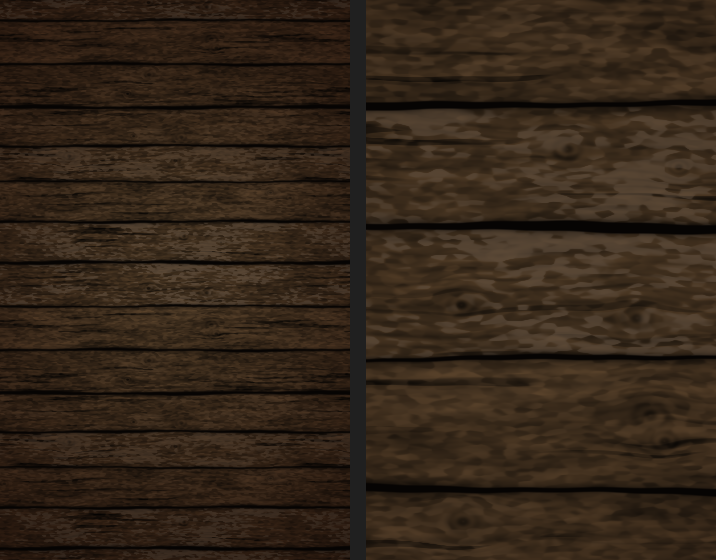
Left: the whole. Right: its middle third, enlarged.
A WebGL 2 fragment shader for this texture:

```glsl
#version 300 es
precision highp float;

uniform vec2 u_resolution;
out vec4 fragColor;

const float TAU = 6.2831853;

// Layout, with the canvas height as 1; the square tile holds seven planks
const float TILE_SIZE = 0.5104;
const float TILE_TOP = 0.0365;
const int PLANKS = 7;
const float PLANK_EDGES[8] = float[](0.0, 0.153, 0.304, 0.439, 0.564, 0.704, 0.847, 1.0);
const float PLANK_WEAR[7] = float[](0.1, 0.15, 0.25, 0.6, 0.2, 0.85, 0.95);
const float SEAM_HALF_WIDTH = 0.0036;
const float SEAM_SHADOW = 0.004;

// Colours
const vec3 WOOD_CENTRE = vec3(0.246, 0.182, 0.115);
const vec3 WOOD_EDGE = vec3(0.135, 0.073, 0.041);
const vec3 WORN_GREY = vec3(0.37, 0.315, 0.265);
const vec3 SEAM_COLOUR = vec3(0.025, 0.015, 0.010);

// Surface
const vec2 GLOW_FALLOFF = vec2(2.3, 4.6);
const float FIBRE_DEPTH = 0.36;
const float FINE_DEPTH = 0.46;
const float BLOTCH_DEPTH = 0.26;
const float RING_DEPTH = 0.16;
const float CRACK_DEPTH = 0.42;
const float KNOT_DEPTH = 0.32;
const float WEAR_AMOUNT = 0.5;

vec2 hash2(vec2 p) {
    vec3 q = fract(p.xyx * vec3(0.1031, 0.1030, 0.0973));
    q += dot(q, q.yzx + 33.33);
    return fract((q.xx + q.yz) * q.zy);
}

// Smooth cellular noise that wraps across the tile in x
float cells(vec2 p, vec2 scale, float seed) {
    p *= scale;
    vec2 base = floor(p);
    float total = 0.0, weights = 0.0;
    for (int j = -1; j <= 1; j++)
    for (int i = -1; i <= 1; i++) {
        vec2 cell = base + vec2(i, j);
        vec2 id = vec2(mod(cell.x, scale.x), cell.y) + seed;
        vec2 offset = cell + hash2(id) - p;
        float weight = exp(-6.0 * dot(offset, offset));
        total += weight * hash2(id + 57.0).x;
        weights += weight;
    }
    return total / weights;
}

// Layered sines that bend each seam
float seamBend(float x, float k) {
    return 0.0022 * sin(TAU * x + k * 2.4) + 0.0011 * sin(TAU * 3.0 * x + k * 4.1)
         + 0.0005 * sin(TAU * 11.0 * x + k * 1.7);
}

void main() {
    vec2 uv = gl_FragCoord.xy / u_resolution;
    vec2 p = vec2(gl_FragCoord.x / u_resolution.y, 1.0 - uv.y);
    vec2 tile = fract((p - vec2(0.0, TILE_TOP)) / TILE_SIZE);
    float pixel = 1.0 / (u_resolution.y * TILE_SIZE);

    // Nearest seam and the plank below it
    int plank = PLANKS - 1;
    float seam = 1.0;
    for (int k = 0; k <= PLANKS; k++) {
        float id = float(k % PLANKS);
        float d = tile.y - PLANK_EDGES[k] - seamBend(tile.x, id);
        if (d > 0.0) plank = k % PLANKS;
        float width = SEAM_HALF_WIDTH * (1.0 - 0.35 * cos(id * TAU / 4.0))
                    * (1.0 + 0.3 * sin(TAU * 2.0 * tile.x + id * 3.0));
        seam = min(seam, abs(d) - width);
    }
    float seed = float(plank) * 19.0 + 3.0;
    float wear = PLANK_WEAR[plank];

    // Knots spread the grain around them
    vec2 grain = tile;
    float knots = 0.0;
    for (int i = 0; i < 2; i++) {
        vec2 place = hash2(vec2(seed, float(i) * 7.0 + 2.0));
        float size = mix(0.008, 0.017, hash2(place * 91.0).x);
        float y = mix(PLANK_EDGES[plank], PLANK_EDGES[plank + 1], 0.2 + 0.6 * place.y);
        vec2 q = vec2(fract(tile.x - place.x + 0.5) - 0.5, tile.y - y);
        float r = length(q * vec2(0.75, 1.0)) / size;
        grain.y -= 0.6 * q.y * exp(-0.25 * r * r);
        knots += exp(-r * r) * (0.4 + 0.4 * sin(r * 9.0)) + 0.6 * exp(-9.0 * r * r);
    }
    grain.y += 0.003 * sin(TAU * grain.x + seed) + 0.0015 * sin(TAU * 3.0 * grain.x + seed * 2.0)
             + 0.0006 * sin(TAU * 9.0 * grain.x + seed);

    // Fibres, growth lines and narrow cracks along the grain
    float blotch = cells(grain, vec2(7.0, 26.0), seed);
    float fibre = cells(grain, vec2(12.0, 95.0), seed);
    float fine = cells(grain, vec2(70.0, 190.0), seed);
    float figure = cells(grain, vec2(3.0, 14.0), seed + 5.0);
    float streak = cells(grain, vec2(5.0, 125.0), seed + 11.0);
    float rings = pow(0.5 + 0.5 * sin(TAU * (grain.y * 55.0 + 3.0 * figure)), 3.0);
    float crack = (1.0 - smoothstep(0.14, 0.30, streak)) * smoothstep(0.3, 0.65, figure);
    float tone = FIBRE_DEPTH * (fibre - 0.5) + FINE_DEPTH * (fine - 0.5)
               + BLOTCH_DEPTH * (blotch - 0.5) - RING_DEPTH * (rings - 0.3) * (0.5 + 0.5 * wear)
               - CRACK_DEPTH * crack - KNOT_DEPTH * knots;

    // Central glow, worn flecks and dark seams
    vec2 centred = uv - vec2(0.5, 0.51);
    float glow = exp(-dot(GLOW_FALLOFF, centred * centred));
    vec3 colour = mix(WOOD_EDGE, WOOD_CENTRE, glow) * (0.98 + 0.06 * wear + tone);
    float flakes = smoothstep(0.50, 0.63, 0.35 * blotch + 0.35 * fine + 0.15 * fibre + 0.15 * streak);
    colour = mix(colour, WORN_GREY * (0.5 + 0.5 * glow), WEAR_AMOUNT * wear * flakes);
    colour *= 1.0 - 0.45 * exp(-max(seam, 0.0) / SEAM_SHADOW);
    colour = mix(SEAM_COLOUR, colour, smoothstep(-pixel, pixel, seam));
    fragColor = vec4(colour, 1.0);
}
```
